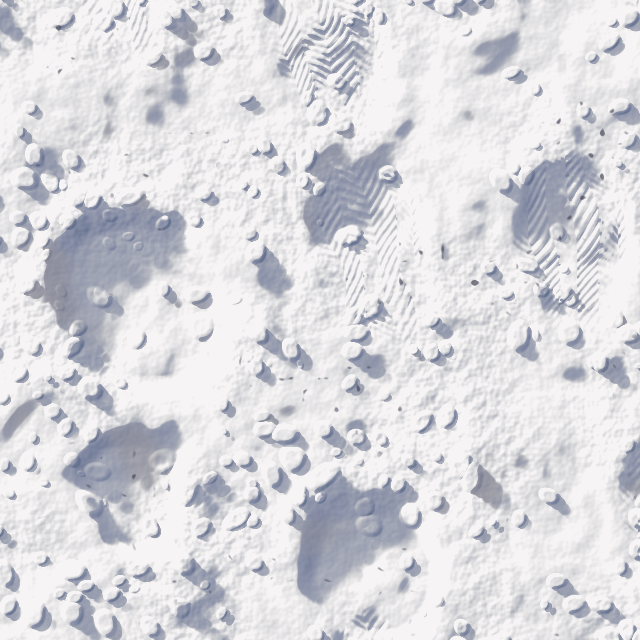
A WebGL 1 fragment shader for this texture:

```glsl
precision highp float;
// Trampled white snow in low sun: hollows, tread prints, crumbs and blue shadows.
uniform vec2 u_resolution;

float hash(vec2 p) {
  return fract(sin(dot(p, vec2(127.1, 311.7))) * 43758.55);
}

vec2 hash2(vec2 p) {
  return vec2(hash(p), hash(p + 57.3));
}

vec2 gradient(vec2 cell) {
  float angle = 6.2832 * hash(cell);
  return vec2(cos(angle), sin(angle));
}

// Gradient noise, about -0.6 to 0.6
float noise(vec2 p) {
  vec2 i = floor(p), f = fract(p);
  vec2 u = f * f * f * (f * (f * 6.0 - 15.0) + 10.0);
  vec2 x = vec2(1.0, 0.0);
  float low = mix(dot(gradient(i), f), dot(gradient(i + x), f - x), u.x);
  float high = mix(dot(gradient(i + x.yx), f - x.yx),
                   dot(gradient(i + 1.0), f - 1.0), u.x);
  return mix(low, high, u.y);
}

// Deep hollows and shallow prints with zigzag tread, one per cell
float prints(vec2 p) {
  float h = 0.0;
  vec2 home = floor(p * 2.6);
  for (int y = -1; y <= 1; y++) {
    for (int x = -1; x <= 1; x++) {
      vec2 cell = home + vec2(float(x), float(y));
      vec2 rnd = hash2(cell + 8.4);
      vec2 q = p - (cell + 0.2 + 0.6 * hash2(cell + 3.7)) / 2.6;
      float turn = 0.4 + 0.7 * (rnd.x - 0.5);
      q = mat2(cos(turn), -sin(turn), sin(turn), cos(turn)) * q;
      float tread = step(0.5, rnd.y);
      float radius = mix(0.06 + 0.08 * rnd.x, 0.085, tread);
      float d = length(q * vec2(1.0, mix(0.85, 0.55, tread))) / radius;
      float inside = 1.0 - smoothstep(0.7, 1.05, d);
      float rim = exp(-pow((d - 1.2) * 5.0, 2.0));
      float zigzag = abs(fract(q.x * 16.0) - 0.5) * 0.07;
      float ridges = 0.0014 * sin((q.y + zigzag) * 380.0);
      float depth = radius * mix(0.32, 0.13, tread);
      h += 0.08 * radius * rim - inside * (depth - tread * ridges);
    }
  }
  return h;
}

// Rounded crumbs that gather in clumps
float crumbs(vec2 p) {
  float h = 0.0;
  vec2 home = floor(p * 26.0);
  for (int y = -1; y <= 1; y++) {
    for (int x = -1; x <= 1; x++) {
      vec2 cell = home + vec2(float(x), float(y));
      float clump = 0.3 + 0.9 * noise(cell * 0.19 + 4.3);
      float present = step(hash(cell + 21.0), clump);
      float radius = 0.16 + 0.4 * hash(cell + 33.0);
      float d = length(p * 26.0 - cell - hash2(cell)) / radius;
      float dome = smoothstep(0.0, 0.8, 1.0 - d * d);
      h = max(h, present * dome * radius * 0.022);
    }
  }
  return h;
}

float relief(vec2 p) {
  vec2 warped = p + 0.025 * vec2(noise(p * 9.0), noise(p * 9.0 + 31.0));
  return 0.028 * noise(p * 6.0) + 0.014 * noise(warped * 13.0 + 7.0)
       + 0.006 * noise(warped * 28.0 + 3.0) + prints(warped) + crumbs(warped);
}

float grain(vec2 p) {
  float rough = mix(0.5, 1.3, smoothstep(-0.25, 0.3, noise(p * 5.0 + 17.0)));
  return rough * (0.0036 * noise(p * 62.0) + 0.0016 * noise(p * 135.0 + 5.0));
}

// Sunlit white down to slate blue, in even steps of tone
vec3 snowColor(float tone) {
  float t = clamp(tone, 0.0, 1.0) * 5.0;
  vec3 c = mix(vec3(0.40, 0.45, 0.56), vec3(0.51, 0.54, 0.64), min(t, 1.0));
  c = mix(c, vec3(0.60, 0.62, 0.69), clamp(t - 1.0, 0.0, 1.0));
  c = mix(c, vec3(0.72, 0.73, 0.76), clamp(t - 2.0, 0.0, 1.0));
  c = mix(c, vec3(0.85, 0.85, 0.86), clamp(t - 3.0, 0.0, 1.0));
  return mix(c, vec3(0.965, 0.955, 0.955), clamp(t - 4.0, 0.0, 1.0));
}

void main() {
  vec2 p = gl_FragCoord.xy / min(u_resolution.x, u_resolution.y);
  vec2 sun = normalize(vec2(-0.75, 0.65));
  float ground = relief(p);
  vec2 ahead = p + sun * 0.002;
  float slope = (ground + grain(p) - relief(ahead) - grain(ahead)) / 0.002;

  // Steepest horizon towards the sun decides the cast shadow
  float horizon = 0.0;
  for (int i = 1; i <= 8; i++) {
    float reach = 0.006 * float(i) * (1.0 + 0.25 * float(i));
    horizon = max(horizon, (relief(p + sun * reach) - ground) / reach);
  }
  float shadow = smoothstep(0.27, 0.46, horizon);
  float tone = 0.92 + slope * mix(0.36, 0.2, shadow) - 0.48 * shadow;
  vec3 color = snowColor(tone);

  // Sandy tint in some shadows and a few dark specks
  float sandy = shadow * smoothstep(0.1, 0.45, noise(p * 7.0 + 41.0));
  color = mix(color, vec3(0.60, 0.58, 0.59), 0.45 * sandy);
  float speck = smoothstep(0.42, 0.55, noise(p * 60.0 + 77.0));
  speck *= smoothstep(0.05, 0.3, noise(p * 6.0 + 13.0));
  color = mix(color, vec3(0.27, 0.27, 0.34), 0.7 * speck);
  gl_FragColor = vec4(color, 1.0);
}
```
